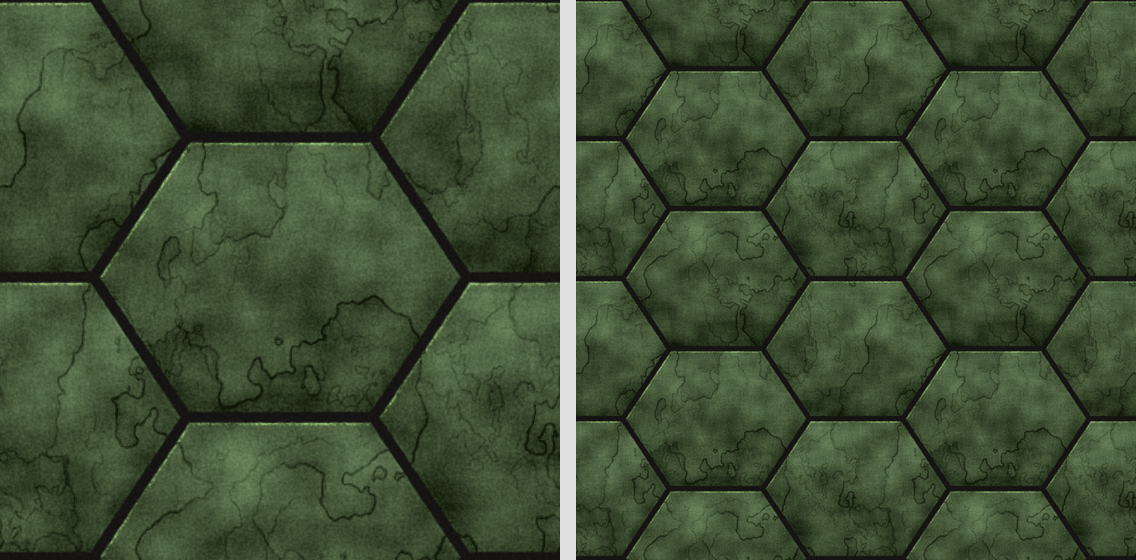
Left, the tile; right, the same tile 2 across and 2 down.
A three.js fragment shader for this pattern:

```glsl
varying vec2 vUv;

float hash(vec2 p) {
  vec3 q = fract(vec3(p.xyx) * 0.1031);
  q += dot(q, q.yzx + 33.33);
  return fract((q.x + q.y) * q.z);
}

// Gradient noise that wraps after a whole number of cells
float cornerRamp(vec2 cell, vec2 offset, vec2 period) {
  float angle = 6.2832 * hash(mod(cell, period) + period * 0.37);
  return dot(vec2(cos(angle), sin(angle)), offset);
}

float gradientNoise(vec2 p, vec2 period) {
  vec2 i = floor(p), f = p - i;
  vec2 u = f * f * f * (f * (f * 6.0 - 15.0) + 10.0);
  vec2 e = vec2(1.0, 0.0);
  float low = mix(cornerRamp(i, f, period), cornerRamp(i + e.xy, f - e.xy, period), u.x);
  float high = mix(cornerRamp(i + e.yx, f - e.yx, period), cornerRamp(i + e.xx, f - e.xx, period), u.x);
  return mix(low, high, u.y);
}

float fbm(vec2 uv, vec2 period, vec2 shift) {
  vec2 p = uv * period + shift;
  float sum = 0.0, gain = 1.0;
  for (int i = 0; i < 5; i++) {
    sum += gain * gradientNoise(p, period);
    p *= 2.0;
    period *= 2.0;
    gain *= 0.5;
  }
  return sum;
}

// Signed distance to the winding zero contour of the noise
float crackDistance(vec2 uv, vec2 period, vec2 shift) {
  vec2 e = vec2(0.003, 0.0);
  float level = fbm(uv, period, shift);
  vec2 slope = vec2(fbm(uv + e.xy, period, shift), fbm(uv + e.yx, period, shift)) - level;
  return level / max(length(slope) / e.x, 1.5);
}

// Position relative to the nearest centre of one lattice of tiles
vec2 tileLocal(vec2 uv, vec2 centre) {
  vec2 spacing = vec2(1.0, 0.5);
  return mod(uv - centre + 0.5 * spacing, spacing) - 0.5 * spacing;
}

// Distances inward from the flat and the slanted sides of a hexagon
vec2 sideDistances(vec2 p) {
  return vec2(0.25 - abs(p.y), 0.2774 - dot(abs(p), vec2(0.832, 0.5547)));
}

void main() {
  vec2 uv = vUv;

  // Two interleaved columns of hexagons
  vec2 p = tileLocal(uv, vec2(0.5, 0.505));
  vec2 other = tileLocal(uv, vec2(0.0, 0.255));
  vec2 sides = sideDistances(p), otherSides = sideDistances(other);
  if (min(otherSides.x, otherSides.y) > min(sides.x, sides.y)) {
    p = other;
    sides = otherSides;
  }
  float edge = min(sides.x, sides.y);
  vec2 normal = sides.x < sides.y ? vec2(0.0, sign(p.y)) : sign(p) * vec2(0.832, 0.5547);
  float facing = dot(normal, vec2(-0.45, 0.89));
  vec2 tileId = floor(fract(uv - p + 0.01) * 4.0);

  // Stone mottling, streaks and grain
  float mottle = fbm(uv, vec2(6.0, 7.0), vec2(2.0, 5.0));
  float blotch = fbm(uv, vec2(13.0, 15.0), vec2(7.0, 1.0));
  float streak = gradientNoise(uv * vec2(14.0, 90.0), vec2(14.0, 90.0))
               + gradientNoise(uv * vec2(90.0, 14.0), vec2(90.0, 14.0));
  float grain = gradientNoise(uv * 151.0, vec2(151.0)) + gradientNoise(uv * 233.0, vec2(233.0));
  float tone = 0.49 + 0.19 * clamp(p.y / 0.2, -1.0, 1.0) + 0.06 * (hash(tileId + 3.0) - 0.5);
  tone += 0.38 * mottle + 0.17 * blotch + 0.07 * streak + 0.15 * grain;

  // Main cracks with a stained side, and fainter stain outlines
  float crack = crackDistance(uv, vec2(4.0, 3.0), vec2(1.0, 2.0));
  float outline = crackDistance(uv, vec2(6.0, 5.0), vec2(3.0, 4.0));
  float fade = smoothstep(-0.25, 0.25, gradientNoise(uv * 5.0, vec2(5.0)));
  float crackLine = 1.0 - smoothstep(0.0008, 0.0042, abs(crack));
  float outlineLine = 1.0 - smoothstep(0.0005, 0.004, abs(outline));
  tone -= crackLine * mix(0.16, 0.36, fade) + outlineLine * 0.2 * (1.0 - fade);
  tone -= 0.13 * exp(-abs(crack) * 55.0) * step(0.0, crack);

  // Darkened margins, deeper on the sides turned from the light
  float margin = 1.0 - smoothstep(0.006, 0.055, edge);
  tone -= margin * mix(0.15, 0.06, smoothstep(-0.5, 0.7, facing));
  vec3 color = mix(vec3(0.10, 0.14, 0.065), vec3(0.42, 0.52, 0.36), clamp(tone, -0.12, 1.15));

  // Worn highlight on the lit rims
  float rim = smoothstep(0.009, 0.0115, edge) * (1.0 - smoothstep(0.0125, 0.0165, edge));
  float wear = clamp(0.65 + 0.8 * blotch + 0.7 * grain, 0.15, 1.3);
  color += vec3(0.20, 0.27, 0.13) * rim * wear * max(facing, 0.06);

  // Dark joints
  float joint = 1.0 - smoothstep(0.007, 0.0115, edge + 0.0015 * gradientNoise(uv * 70.0, vec2(70.0)));
  vec3 jointColor = vec3(0.085, 0.078, 0.075) * (1.0 + 0.25 * grain);
  gl_FragColor = vec4(mix(color, jointColor, joint), 1.0);
}
```
